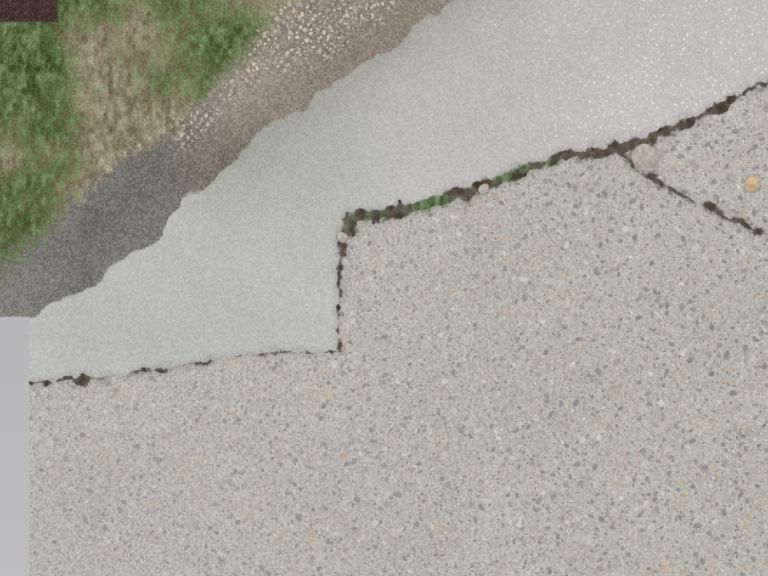
This texture is drawn by a Shadertoy shader. Its source:

```glsl
// Cracked concrete path with exposed pebbles, bordered by wet dirt, gravel and grass.

// Crack polyline: xy = position, z = half width
const vec3 CRACK[14] = vec3[14](
    vec3(.05, .33, .001), vec3(.145, .343, .006), vec3(.2, .347, .001), vec3(.451, .387, 0),
    vec3(.588, .39, .001), vec3(.59, .5, .001), vec3(.591, .59, .005), vec3(.608, .618, .012),
    vec3(.747, .644, .01), vec3(.842, .677, .008), vec3(.972, .726, .005), vec3(1.076, .742, .01),
    vec3(1.146, .766, .008), vec3(1.36, .87, 0));

const vec2 DIRT_EDGE[10] = vec2[10](
    vec2(-.1, .448), vec2(.052, .453), vec2(.165, .505), vec2(.286, .601), vec2(.312, .658),
    vec2(.356, .67), vec2(.417, .74), vec2(.573, .852), vec2(.694, .93), vec2(1.4, 1.45));

const vec2 GRASS_EDGE[10] = vec2[10](
    vec2(-.1, .47), vec2(.06, .58), vec2(.104, .618), vec2(.174, .69), vec2(.25, .735),
    vec2(.312, .757), vec2(.35, .84), vec2(.4, .896), vec2(.46, .95), vec2(1.4, 1.9));

float hash(vec2 p) {
    vec3 q = fract(p.xyx * .1031);
    q += dot(q, q.yzx + 33.33);
    return fract((q.x + q.y) * q.z);
}

float noise(vec2 p) {
    vec2 i = floor(p), f = fract(p);
    f = f * f * (3. - 2. * f);
    return mix(mix(hash(i), hash(i + vec2(1, 0)), f.x),
               mix(hash(i + vec2(0, 1)), hash(i + 1.), f.x), f.y);
}

// Layered noise centred on zero
float fbm(vec2 p) {
    float sum = -.5, amp = .53;
    for (int i = 0; i < 4; i++) {
        sum += amp * noise(p);
        p = mat2(1.6, 1.2, -1.2, 1.6) * p + 7.3;
        amp *= .5;
    }
    return sum;
}

// Coverage inside a signed distance, with a soft border
float inside(float d, float soft) { return smoothstep(0., 1., .5 - .5 * d / soft); }

float edgeHeight(vec2 edge[10], float x) {
    float h = 2.;
    for (int i = 0; i < 9; i++) {
        vec2 a = edge[i], b = edge[i + 1];
        if (x >= a.x && x < b.x) h = mix(a.y, b.y, (x - a.x) / (b.x - a.x));
    }
    return h;
}

// Distance to a segment whose half width runs from a.z to b.z
float taper(vec2 p, vec3 a, vec3 b) {
    vec2 ab = b.xy - a.xy;
    float t = clamp(dot(p - a.xy, ab) / dot(ab, ab), 0., 1.);
    return length(p - a.xy - ab * t) - mix(a.z, b.z, t);
}

// One randomly turned oval per cell; id varies its colour
float pebbles(vec2 p, float size, float chance, out float id) {
    p = mat2(.8, .6, -.6, .8) * p / size + 40.;
    vec2 cell = floor(p);
    id = hash(cell + 3.7);
    float turn = 6.28 * hash(cell + 19.1), c = cos(turn), s = sin(turn);
    vec2 d = fract(p) - .5 - .4 * (vec2(hash(cell), hash(cell + 51.3)) - .5);
    float r = length(mat2(c, s, -s, c) * d * vec2(1, 1.45)) + .08 * (noise(p * 4.) - .5);
    return inside(r - .14 - .16 * hash(cell + 77.7), .06 + .7 / (size * iResolution.y))
         * step(hash(cell + 11.9), chance);
}

vec3 stone(vec3 col, vec2 p, vec2 c, float r, vec3 tint) {
    float d = length(p - c) - r * (.75 + .5 * noise(p * 60.));
    tint *= .92 + .2 * noise(p * 180.) + (p.y - c.y) * 3.;
    return mix(col * (1. - .25 * inside(d, .007)), tint, inside(d, .002));
}

void mainImage(out vec4 fragColor, in vec2 fragCoord) {
    vec2 p = fragCoord / iResolution.xy * vec2(4. / 3., 1);
    float id, grain = noise(p * 330.) - .5, cloud = fbm(p * 7.), rough = fbm(p * 42.);
    vec2 w = p + .016 * vec2(rough, fbm(p * 42. + 31.));
    float dirtGap = edgeHeight(DIRT_EDGE, w.x) - w.y + .035 * fbm(p * 22.);
    float grassGap = edgeHeight(GRASS_EDGE, w.x) - w.y - .06 * cloud;

    // Smooth slab, dusty beside the dirt and speckled to the right
    vec3 col = mix(vec3(.73, .735, .715), vec3(.755, .745, .73), smoothstep(.4, 1., p.x));
    col += .05 * cloud + .07 * grain;
    col -= vec3(.1, .105, .11) * exp(-max(dirtGap, 0.) / .09) * smoothstep(.25, .5, p.x);
    col += .09 * pebbles(p, .011, .45, id) * smoothstep(.6, 1.2, p.x);

    // Crack distance and the slab boundary it follows
    float crack = 1., slab = .33;
    for (int i = 0; i < 13; i++) {
        vec3 a = CRACK[i], b = CRACK[i + 1];
        crack = min(crack, taper(w, a, b));
        if (w.x >= a.x && w.x < b.x) slab = mix(a.y, b.y, (w.x - a.x) / (b.x - a.x));
    }
    vec3 fork = vec3(1.128, .696, .004), bend = vec3(1.198, .653, .003);
    crack = min(crack, taper(w, vec3(1.076, .737, .006), fork));
    crack = min(crack, min(taper(w, fork, bend), taper(w, bend, vec3(1.34, .588, .003))));

    // Exposed aggregate, coarser toward the right
    vec3 agg = vec3(.715, .7, .675) + .04 * cloud + .12 * grain;
    for (float k = 0.; k < 4.; k++) {
        float m = pebbles(p + k * .37, .009 + .0045 * k, mix(.7 - .17 * k, .5, smoothstep(.1, 1.2, p.x)), id);
        vec3 tint = id < .36 ? vec3(.5) : id < .68 ? vec3(.64, .61, .58)
                  : id < .8 ? vec3(.74, .66, .57) : vec3(.81, .8, .77);
        agg = mix(agg, tint * (.9 + .2 * fract(id * 37.)), m * mix(.42, .7, p.x / 1.33));
    }
    col = mix(col, agg, inside(w.y - slab, .003));

    // Wet dirt
    vec3 dirt = mix(vec3(.48, .475, .45), vec3(.54, .5, .46), smoothstep(.25, .45, p.x));
    col = mix(col, dirt + .16 * cloud + .14 * grain, inside(dirtGap, .004));

    // Grass with dry patches
    float blades = fbm(p * vec2(120, 75));
    vec2 top = p - vec2(.36, .96);
    float lush = exp(-90. * pow(abs(p.x - .05), 2.)) + exp(-70. * dot(top, top));
    lush = smoothstep(.3, .8, lush * .55 + cloud * 1.6 + .14 + blades * .6);
    vec3 grass = mix(vec3(.55, .52, .43), vec3(.35, .42, .26), lush) + .4 * blades + .1 * grain;
    col = mix(col, grass, inside(grassGap - .06 * blades, .025));

    // Scattered pale gravel
    float band = taper(p, vec3(.325, .775, .02), vec3(.62, 1.03, .085)) + .08 * cloud;
    for (float k = 0.; k < 3.; k++) {
        float m = pebbles(p + k * .23, .01 + .003 * k, .75, id);
        col = mix(col, vec3(.77, .72, .67) * (.8 + .3 * id), m * inside(band, .025));
    }

    // Dark corner box and pale left strip
    col = mix(col, vec3(.27, .21, .2) + .1 * grain, inside(max(p.x - .1, .962 - p.y), .003));
    col = mix(col, vec3(.74, .74, .75) - .05 * p.y, inside(max(p.x - .051, p.y - .45), .002));

    // Broken crack with dusty rim, soil and weeds
    float beyond = step(.05, p.x), chips = fbm(p * 75.);
    crack += .016 * chips + .01 * rough;
    col *= 1. - .1 * inside(crack - .006, .008) * beyond;
    float weeds = inside(.58 - noise(p * 30. + 4.) - chips, .15) * inside(abs(p.x - .8) - .18, .03);
    vec3 soil = vec3(.37, .345, .31) + .35 * chips;
    soil = mix(soil, vec3(.35, .42, .29) + .4 * blades, weeds);
    col = mix(col, soil, inside(crack, .003) * beyond);

    // Loose stones
    col = stone(col, p, vec2(1.12, .727), .026, vec3(.68, .65, .61));
    col = stone(col, p, vec2(.595, .587), .01, vec3(.7, .68, .64));
    col = stone(col, p, vec2(.84, .672), .009, vec3(.7, .67, .63));
    col = stone(col, p, vec2(1.307, .682), .014, vec3(.76, .67, .53));
    fragColor = vec4(clamp(col, 0., 1.), 1);
}
```
